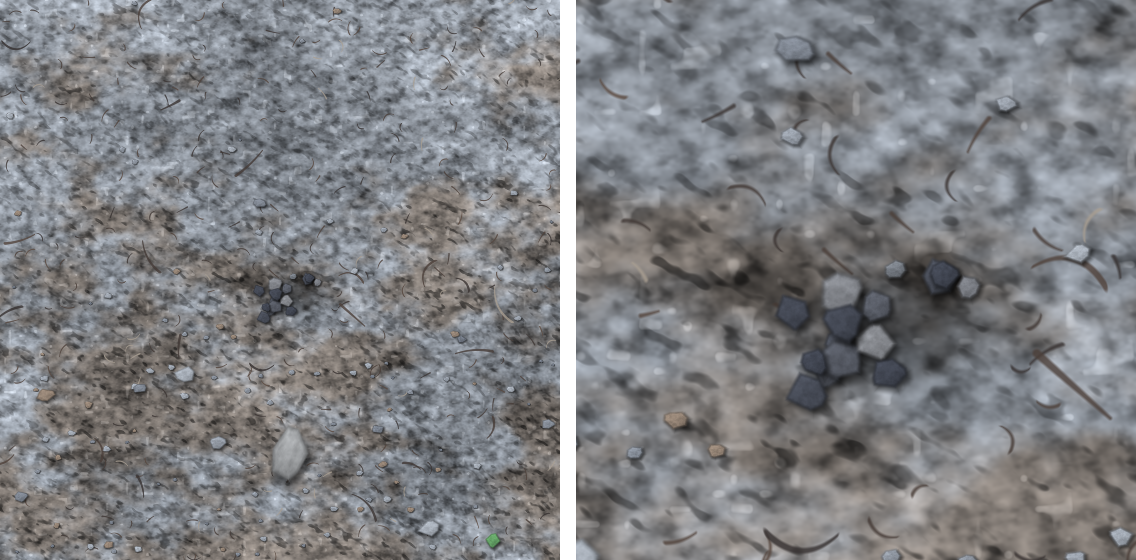
Left, the full canvas; right, a detail of the centre.
Write a WebGL 2 fragment shader that draws this texture.

```glsl
#version 300 es
precision highp float;
uniform vec2 u_resolution;
out vec4 fragColor;

float hash(vec2 p) {
    return fract(sin(dot(p, vec2(127.1, 311.7))) * 43758.5);
}

float noise(vec2 p) {
    vec2 i = floor(p), f = fract(p);
    f = f * f * (3.0 - 2.0 * f);
    return mix(mix(hash(i), hash(i + vec2(1, 0)), f.x),
               mix(hash(i + vec2(0, 1)), hash(i + vec2(1, 1)), f.x), f.y);
}

float fbm(vec2 p, int octaves) {
    float sum = 0.0, amp = 0.5;
    for (int i = 0; i < octaves; i++) {
        sum += amp * noise(p);
        p = mat2(1.6, 1.2, -1.2, 1.6) * p + 17.3;
        amp *= 0.5;
    }
    return sum;
}

mat2 rotate(float a) {
    return mat2(cos(a), sin(a), -sin(a), cos(a));
}

// Irregular convex polygon, in units of its own radius
float stoneDistance(vec2 q, float seed) {
    float d = -1.0;
    for (int i = 0; i < 7; i++) {
        float jitter = hash(vec2(float(i), seed));
        float a = (float(i) + 0.6 * jitter) * 0.8976 + seed;
        d = max(d, dot(q, vec2(cos(a), sin(a))) - 0.65 - 0.35 * fract(jitter * 7.3));
    }
    return d;
}

// Cast shadow, then the lit body
void paintStone(inout vec3 color, vec2 offset, float radius, float seed, vec3 tint) {
    vec2 q = offset / radius;
    if (dot(q, q) > 6.0) return;
    float soft = 0.001 / radius + 0.04;
    float shadow = smoothstep(0.35, -0.25, stoneDistance(q - vec2(0.16, -0.2), seed));
    color *= 1.0 - 0.55 * shadow;
    float d = stoneDistance(q, seed);
    float light = 0.93 + 0.16 * dot(q, vec2(-0.5, 0.8)) + 0.3 * (fbm(q * 4.0 + seed, 3) - 0.44);
    light *= 1.0 - 0.25 * smoothstep(-0.2, 0.0, d);
    color = mix(color, tint * light, smoothstep(soft, -soft, d));
}

// Loose pebbles, denser toward the bottom
void scatterStones(inout vec3 color, vec2 p, float cells, float density, float size) {
    vec2 home = floor(p * cells);
    for (int k = 0; k < 9; k++) {
        vec2 cell = home + vec2(k % 3 - 1, k / 3 - 1);
        vec2 center = (cell + vec2(hash(cell + 3.1), hash(cell + 8.7))) / cells;
        if (hash(cell + cells) > density * mix(1.5, 0.15, smoothstep(0.1, 0.8, center.y))) continue;
        float pick = hash(cell + 5.9);
        vec3 tint = mix(vec3(0.46, 0.49, 0.54), vec3(0.70, 0.73, 0.77), pick);
        tint = mix(tint, vec3(0.62, 0.55, 0.49), step(0.75, hash(cell + 6.3)));
        paintStone(color, (p - center) * vec2(0.85, 1.1), size * (0.5 + 0.7 * pick), 20.0 * pick, tint);
    }
}

// Bent, tapering twigs and fibres
void scatterTwigs(inout vec3 color, vec2 p, float cells, float density, float reach, float width) {
    vec2 home = floor(p * cells);
    for (int k = 0; k < 9; k++) {
        vec2 cell = home + vec2(k % 3 - 1, k / 3 - 1);
        if (hash(cell + cells * 1.7) > density) continue;
        vec2 center = (cell + vec2(hash(cell + 1.3), hash(cell + 4.1))) / cells;
        float pick = hash(cell + 9.2);
        vec2 q = rotate(pick * 6.283) * (p - center);
        float halfLength = reach * (0.4 + 0.6 * hash(cell + 2.6));
        q.y += (fract(pick * 13.0) - 0.5) * q.x * q.x / halfLength;
        float t = clamp(q.x, -halfLength, halfLength);
        float d = length(q - vec2(t, 0.0)) - width * (0.8 - 0.4 * t / halfLength);
        vec3 bark = mix(vec3(0.21, 0.19, 0.19), vec3(0.36, 0.29, 0.25), fract(pick * 5.0));
        bark = mix(bark, vec3(0.66, 0.62, 0.57), step(0.87, fract(pick * 31.0)));
        color = mix(color, bark, 0.8 * smoothstep(0.0014, -0.0008, d));
    }
}

void main() {
    vec2 p = gl_FragCoord.xy / min(u_resolution.x, u_resolution.y);

    // Packed soil: broad patches, clods and fine grain
    float broad = fbm(p * vec2(4.0, 6.0) + 2.0, 4) - 0.47;
    float clods = fbm(p * vec2(20.0, 28.0) + 9.0, 3) - 0.44;
    float grain = fbm(p * vec2(75.0, 100.0), 3) - 0.44;
    float tone = 0.57 + 0.08 * (p.y - 0.5) + 0.32 * broad + 0.3 * clods
               + 0.7 * min(grain, 0.0) + 0.5 * max(grain, 0.0);
    float damp = fbm(p * vec2(5.0, 8.0) + 31.0, 5) + 0.28 * (0.5 - p.y) - 0.5 * clods;
    damp = smoothstep(0.42, 0.72, damp);
    vec3 color = tone * mix(vec3(0.955, 1.0, 1.06), vec3(0.89, 0.84, 0.80), damp);

    // Dark slanted crumbs and pale grit
    vec2 slant = rotate(0.5) * p;
    float crumbs = fbm(slant * vec2(65.0, 125.0) + 50.0, 2);
    color *= 1.0 - (0.25 + 0.2 * damp) * smoothstep(0.47, 0.62, crumbs);
    color += 0.12 * smoothstep(0.80, 0.95, noise(p * 110.0 + 70.0));

    scatterTwigs(color, p, 30.0, 0.30, 0.012, 0.0008);
    scatterTwigs(color, p, 8.0, 0.35, 0.038, 0.0018);
    scatterStones(color, p, 32.0, 0.15, 0.006);
    scatterStones(color, p, 11.0, 0.14, 0.015);

    // Small heap of dark chips near the middle
    color *= 1.0 - 0.4 * smoothstep(0.075, 0.01, length((p - vec2(0.51, 0.47)) * vec2(0.9, 1.2)) + 0.1 * clods);
    for (int i = 0; i < 14; i++) {
        vec2 id = vec2(float(i), 4.0);
        vec2 center = vec2(0.51, 0.47) + (vec2(hash(id), hash(id + 7.0)) - 0.5) * vec2(0.12, 0.08);
        vec3 tint = mix(vec3(0.27, 0.29, 0.34), vec3(0.60, 0.61, 0.63), pow(hash(id + 2.0), 3.0));
        paintStone(color, p - center, 0.007 + 0.009 * hash(id + 5.0), float(i) * 1.7, tint);
    }

    // One large stone and one green pebble
    paintStone(color, rotate(0.35) * (p - vec2(0.52, 0.19)) * vec2(1.25, 0.9), 0.046, 2.4, vec3(0.66, 0.67, 0.68));
    paintStone(color, p - vec2(0.88, 0.035), 0.014, 5.0, vec3(0.42, 0.68, 0.43));

    fragColor = vec4(clamp(color, 0.0, 1.0), 1.0);
}
```
